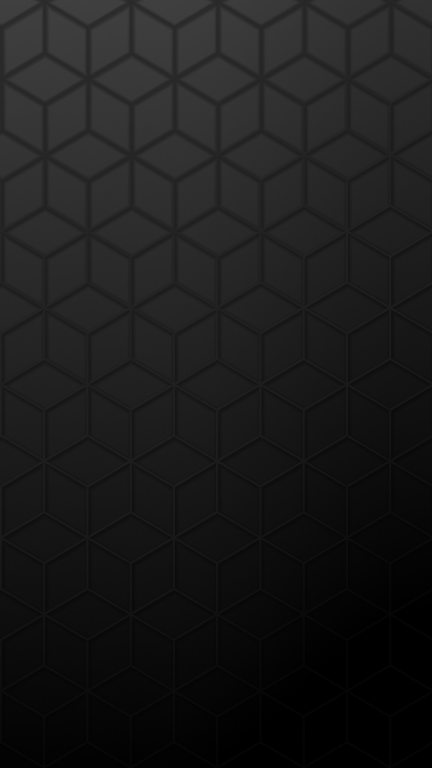
This pattern is drawn by a WebGL 1 fragment shader. Its source:

```glsl
precision highp float;

uniform vec2 u_resolution;

const vec2 CANVAS = vec2(9.0, 16.0);
const vec2 RHOMBUS = vec2(0.901, 0.5323); // half width, half height
const vec2 ORIGIN = vec2(0.02, 0.007);
const vec3 LINE_COLOR = vec3(0.155);

float segmentDistance(vec2 p, vec2 a, vec2 b) {
  vec2 ab = b - a;
  float t = clamp(dot(p - a, ab) / dot(ab, ab), 0.0, 1.0);
  return length(p - a - ab * t);
}

// Distance to the edges of tumbling blocks, by mirror folding
float cubeEdgeDistance(vec2 p, vec2 rhombus) {
  float w = rhombus.x;
  float h = rhombus.y;
  vec2 cell = vec2(w, 3.0 * h);
  vec2 q = abs(mod(p + cell, 2.0 * cell) - cell);
  float slanted = min(
    segmentDistance(q, vec2(0.0, h), vec2(w, 0.0)),
    segmentDistance(q, vec2(0.0, 3.0 * h), vec2(w, 2.0 * h)));
  float upright = min(
    segmentDistance(q, vec2(0.0, h), vec2(0.0, 3.0 * h)),
    segmentDistance(q, vec2(w, 0.0), vec2(w, 2.0 * h)));
  return min(slanted, upright);
}

float strokeCoverage(float dist, float halfWidth, float soft) {
  return 1.0 - smoothstep(halfWidth - soft, halfWidth + soft, dist);
}

// Vertical fade to black, darker towards the right
float backgroundTone(vec2 uv) {
  float rightShade = 0.05 * smoothstep(0.35, 1.0, uv.x);
  return max(0.008 + 0.243 * uv.y - 0.008 * uv.x - rightShade, 0.0);
}

// Fine grain that hides gradient banding
float grain(vec2 p) {
  return fract(sin(dot(floor(p), vec2(12.99, 78.23))) * 43758.5) - 0.5;
}

void main() {
  vec2 uv = gl_FragCoord.xy / u_resolution;
  vec2 p = uv * CANVAS - ORIGIN;
  float pixel = CANVAS.x / u_resolution.x;
  float tone = backgroundTone(uv);
  vec3 color = vec3(tone);

  // Soft shadow, cast down and slightly right
  float shadowDist = cubeEdgeDistance(p - vec2(0.022, -0.035), RHOMBUS);
  float shadow = 1.0 - smoothstep(0.0, 0.11, shadowDist);
  color *= 1.0 - 0.3 * shadow;

  // Thin raised line, fading into the dark corner
  float line = strokeCoverage(cubeEdgeDistance(p, RHOMBUS), 0.022, 0.6 * pixel);
  float visibility = mix(0.12, 0.5, smoothstep(0.0, 0.12, tone));
  color = mix(color, LINE_COLOR, line * visibility);

  color += 0.003 * grain(uv * CANVAS * 32.0);
  gl_FragColor = vec4(clamp(color, 0.0, 1.0), 1.0);
}
```
